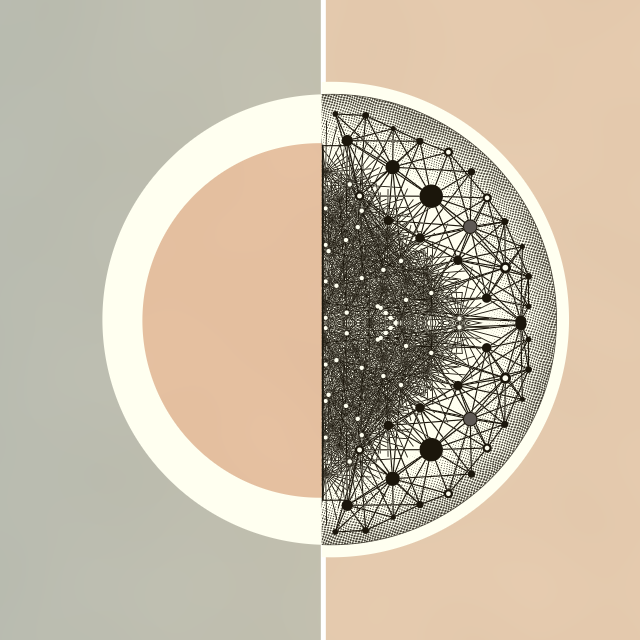
Reproduce this background procedurally as a WebGL 1 fragment shader.

```glsl
precision highp float;
uniform vec2 u_resolution;

#define SPLIT 0.5026
#define MIRROR_Y 0.4954
#define DISC_RADIUS 0.352
#define RIM_RADIUS 0.3715
#define LINE 0.0009
#define STIPPLE_PITCH 0.004
#define NODES 22
#define CORES 28
#define SPOKES 30.0
#define SPOKE_REACH 0.07
#define REACH 0.11

const float TAU = 6.28319;
const vec3 CREAM = vec3(1.0, 1.0, 0.94);
const vec3 INK = vec3(0.105, 0.085, 0.045);

float pixel;

float cover(float d) { return clamp(0.5 - d / pixel, 0.0, 1.0); }

float hash(vec2 p) { return fract(sin(dot(p, vec2(127.1, 311.7))) * 43758.5); }

float corner(vec2 cell, vec2 f, vec2 o) {
  float a = TAU * hash(cell + o);
  return dot(vec2(cos(a), sin(a)), f - o);
}

float gradientNoise(vec2 p) {
  vec2 c = floor(p), f = fract(p);
  vec2 u = f * f * (3.0 - 2.0 * f);
  return mix(mix(corner(c, f, vec2(0, 0)), corner(c, f, vec2(1, 0)), u.x),
             mix(corner(c, f, vec2(0, 1)), corner(c, f, vec2(1, 1)), u.x), u.y);
}

float edge(vec2 p, vec2 a, vec2 b) {
  vec2 ab = b - a;
  float t = clamp(dot(p - a, ab) / dot(ab, ab), 0.0, 1.0);
  return cover(length(p - a - ab * t) - LINE);
}

// Nodes drawn with an open centre
float isOpen(float i) {
  float beat = mod(i, 4.5);
  return step(2.0, i) * step(0.4, beat) * step(beat, 1.1);
}

// Outer network: position and size; three rings interleaved by angle
vec3 node(float i) {
  float angle = radians(i * 4.125 - 3.6);
  float kind = mod(i, 4.0);
  float radius = 0.325 + 0.006 * sin(i * 2.3);
  float size = 0.0048 + 0.001 * sin(i * 1.7);
  if (kind == 1.0) {
    float peak = (angle - 0.87) / 0.25;
    radius = 0.282 + 0.024 * cos(angle * 3.4);
    size = 0.0088 + 0.0095 * exp(-peak * peak);
  } else if (kind == 3.0) {
    radius = 0.224 + 0.036 * cos(angle * 3.2);
    size = 0.0075;
  }
  size = max(size, 0.0072 * isOpen(i));
  return vec3(radius * vec2(cos(angle), sin(angle)), size);
}

// Core points fill a wedge that narrows away from the split
vec2 core(float i) {
  float y = 0.25 * (1.0 - sqrt(max(0.0, 1.0 - (i + 0.5) / float(CORES))));
  return vec2(0.235 * fract(i * 0.618 + 0.3) * (1.0 - y / 0.26), y);
}

float burst(vec2 q, float seed) {
  float r = length(q);
  float a = atan(q.y, q.x + 1e-6) / TAU * SPOKES + seed * 0.37;
  float h = hash(vec2(mod(floor(a), SPOKES), seed));
  float side = abs(fract(a) - 0.5 - (h - 0.5) * 0.5) * TAU / SPOKES * r;
  return cover(side - LINE * 0.75) * cover(r - SPOKE_REACH * (0.45 + 0.8 * h));
}

vec3 drawNetwork(vec2 p, vec3 color) {
  float ink = 0.0, discs = 0.0, holes = 0.0, grey = 0.0;
  for (int n = 1; n <= NODES; n++) {
    float i = float(n);
    vec3 a = node(i);
    bool outer = mod(i, 2.0) == 0.0;
    // Links to neighbours, few of them along the outer ring
    for (int k = 1; k <= 8; k++) {
      float j = i + float(k);
      vec3 b = node(j);
      bool rimPair = outer && mod(j, 2.0) == 0.0 && mod(i + j, 6.0) != 0.0;
      if (n + k <= NODES && !rimPair && distance(a.xy, b.xy) < REACH + 2.0 * (a.z + b.z))
        ink = max(ink, edge(p, a.xy, b.xy));
    }
    // Links inward to the core
    if (!outer) {
      ink = max(ink, edge(p, a.xy, core(i)));
      ink = max(ink, edge(p, a.xy, core(mod(i + 4.0, float(CORES)))));
    }
    float d = length(p - a.xy);
    discs = max(discs, cover(d - a.z));
    holes = max(holes, isOpen(i) * cover(d - a.z * 0.5));
    if (n == 9) grey = cover(d - a.z * 0.85);
  }
  // Dense core of radiating spokes
  for (int n = 0; n < CORES; n++) {
    float i = float(n);
    vec2 c = core(i);
    ink = max(ink, burst(p - c, i));
    ink = max(ink, edge(p, c, core(mod(i + 5.0, float(CORES)))));
    if (mod(i, 2.0) == 1.0) holes = max(holes, cover(length(p - c) - 0.0034));
  }
  // Fans along the split, with a dot beside each
  for (int n = 0; n < 5; n++) {
    vec2 fan = vec2(0.001, 0.008 + 0.057 * float(n));
    ink = max(ink, burst(p - fan, float(n) + 40.0));
    if (n < 4) holes = max(holes, cover(length(p - fan) - 0.0032));
  }
  // Small chevron of dots on the axis
  for (int n = 0; n < 4; n++) {
    vec2 dot4 = vec2(0.087 + 0.0078 * float(n), 0.0234 - 0.0078 * float(n));
    holes = max(holes, cover(length(p - dot4) - 0.0034));
  }
  ink = max(ink, edge(p, vec2(0.0), vec2(0.11, 0.0)));
  color = mix(color, INK, max(ink, discs));
  color = mix(color, vec3(0.37, 0.35, 0.33), grey);
  return mix(color, CREAM, holes);
}

void main() {
  pixel = 1.0 / u_resolution.y;
  vec2 p = gl_FragCoord.xy / u_resolution;
  float right = cover(SPLIT - p.x);

  // Two paper halves and the white seam
  float mottle = 0.012 * gradientNoise(p * 6.0);
  vec3 sage = mix(vec3(0.725, 0.735, 0.69), vec3(0.76, 0.75, 0.685), p.x * 2.0);
  vec3 color = mix(sage, vec3(0.895, 0.79, 0.68), right) + mottle;
  color = mix(color, vec3(1.0), cover(abs(p.x - 0.5052) - 0.0039));

  // Left ring around a peach half disc
  vec3 ring = mix(color, CREAM, cover(length(p - vec2(0.512, 0.5007)) - DISC_RADIUS));
  ring = mix(ring, vec3(0.895, 0.75, 0.625) + mottle, cover(length(p - vec2(0.4995, 0.4993)) - 0.277));

  // Right disc with cream rim and stippled shade
  vec2 q = p - vec2(0.5176, 0.5007);
  float r = length(q);
  vec3 disc = mix(color, CREAM, cover(r - RIM_RADIUS));
  if (right > 0.0 && r < DISC_RADIUS + 0.01) {
    float tone = smoothstep(0.22, 0.37, r + 0.02 * gradientNoise(p * 18.0));
    vec2 grid = mat2(0.96, 0.28, -0.28, 0.96) * q / STIPPLE_PITCH;
    vec2 cell = fract(grid + 0.7 * gradientNoise(p * 45.0)) - 0.5;
    float dots = cover((length(cell) - 0.44 * tone) * STIPPLE_PITCH) * smoothstep(0.0, 0.3, tone);
    vec3 shade = mix(CREAM, INK, dots * 0.8);
    vec2 folded = vec2(p.x - 0.5078, abs(p.y - MIRROR_Y));
    shade = drawNetwork(folded, shade);
    float frame = cover(abs(p.x - SPLIT - 0.0015) - 0.0017) * cover(folded.y - 0.277);
    frame = max(frame, edge(folded, vec2(-0.005, 0.277), vec2(0.033, 0.277)));
    shade = mix(shade, INK, frame);
    disc = mix(disc, shade, cover(r - DISC_RADIUS));
    disc = mix(disc, INK, 0.7 * cover(abs(r - DISC_RADIUS) - 0.0006));
  }
  gl_FragColor = vec4(mix(ring, disc, right), 1.0);
}
```
